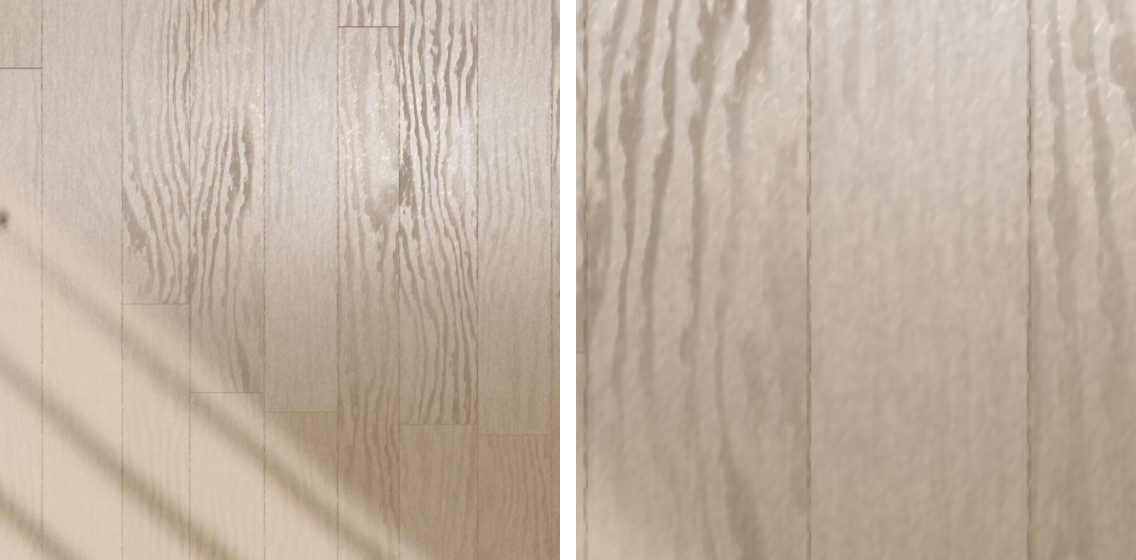
Left: the whole. Right: its middle third, enlarged.
Reproduce this texture procedurally as a Shadertoy shader.

```glsl
// Pale oak floor: tall planks with staggered end joints and ring-like grain.
// Grain comes from contours of stretched noise, frayed by fine pores; a window
// sheen lightens the upper half and barred sunlight crosses the lower left.

const float TAU = 6.2831853;
const int SEAMS = 8;
// Plank edges, then the end joint and grain strength of each plank.
const float seamX[8] = float[](0.075, 0.218, 0.339, 0.472, 0.603, 0.713, 0.853, 0.985);
const float jointY[9] = float[](0.878, -1.0, 0.457, 0.299, 0.264, 0.952, 0.242, 0.223, -1.0);
const float figure[9] = float[](0.28, 0.12, 0.8, 0.95, 0.25, 0.85, 1.0, 0.35, 0.8);

const vec3 SHADE_LOW = vec3(0.655, 0.57, 0.475);
const vec3 SHADE_HIGH = vec3(0.77, 0.72, 0.675);
const vec3 SHEEN = vec3(0.84, 0.81, 0.785);
const vec3 SUNLIT = vec3(0.85, 0.79, 0.71);
const vec3 GRAIN = vec3(0.77, 0.725, 0.675);
const vec3 SEAM = vec3(0.52, 0.43, 0.35);

float hash(vec2 p) {
    return fract(sin(dot(p, vec2(127.1, 311.7))) * 43758.5);
}

float noise(vec2 p) {
    vec2 i = floor(p), f = fract(p);
    f = f * f * (3.0 - 2.0 * f);
    float low = mix(hash(i), hash(i + vec2(1, 0)), f.x);
    float high = mix(hash(i + vec2(0, 1)), hash(i + vec2(1, 1)), f.x);
    return mix(low, high, f.y);
}

float fbm(vec2 p) {
    float sum = 0.0, amp = 0.55;
    for (int i = 0; i < 4; i++) {
        sum += amp * noise(p);
        p = p * 2.03 + 11.7;
        amp *= 0.45;
    }
    return sum;
}

// Growth rings: contours of stretched noise with frayed edges, 0 to 1.
float rings(vec2 p, float seed) {
    vec2 offset = seed * vec2(7.3, 3.1) + 20.0;
    float bend = fbm(p * vec2(10.0, 3.0) + offset);
    float fray = fbm(p * vec2(150.0, 55.0) + offset) - 0.5;
    float wave = 0.5 + 0.5 * sin(TAU * (bend * 6.0 + p.x * 45.0 + 0.45 * fray));
    float patchy = smoothstep(0.2, 0.75, noise(p * vec2(17.0, 6.0) + offset.yx));
    return smoothstep(0.25, 1.0, wave + 1.1 * fray) * mix(0.25, 1.0, patchy);
}

// Soft-edged line of the given half width.
float line(float distance, float halfWidth, float blur) {
    return 1.0 - smoothstep(halfWidth - blur, halfWidth + blur, abs(distance));
}

// Sunlight amount: a diagonal edge crossed by parallel shadow bars.
float sunlight(vec2 p) {
    float across = p.y + 0.93 * p.x;
    float wobble = 0.015 * (noise(p * 7.0) - 0.5);
    float light = 1.0 - smoothstep(0.635, 0.745, across + wobble);
    for (int i = 0; i < 3; i++) {
        float centre = 0.597 - 0.25 * float(i) + 0.045 * p.x;
        float offset = (across - centre + wobble) / 0.036;
        light *= 1.0 - 0.72 * exp(-offset * offset);
    }
    return light;
}

// Reflected window light, strongest right of centre in the upper half.
float sheenAmount(vec2 p) {
    float side = (p.x - 0.66) / 0.38;
    float height = smoothstep(0.42, 0.74, p.y) * (1.0 - 0.5 * smoothstep(0.78, 1.0, p.y));
    return height * mix(0.35, 1.0, exp(-side * side));
}

void mainImage(out vec4 fragColor, in vec2 fragCoord) {
    vec2 uv = fragCoord / iResolution.xy;
    float pixel = 1.0 / iResolution.y;

    // Locate the plank and its nearest long seam.
    int column = 0;
    float seamDistance = 1.0;
    for (int i = 0; i < SEAMS; i++) {
        if (uv.x > seamX[i]) column++;
        seamDistance = min(seamDistance, abs(uv.x - seamX[i]));
    }
    float joint = jointY[column];
    bool lower = uv.y < joint;
    float seed = float(column) + (lower ? 17.0 : 3.0);
    float strength = lower && joint < 0.8 ? 0.45 : figure[column];

    // Ambient shade, sheen and sun.
    float sun = sunlight(uv);
    float sheen = sheenAmount(uv);
    vec3 color = mix(SHADE_LOW, SHADE_HIGH, smoothstep(0.12, 0.72, uv.y - 0.12 * (uv.x - 0.5)));
    color = mix(color, SHEEN, sheen * 0.85);
    color = mix(color, SUNLIT, sun);
    float tone = hash(vec2(seed, 4.7)) - 0.5;
    color *= 1.0 + tone * vec3(0.03, 0.04, 0.06);

    // Rings, with pale raised wood between them under the sheen.
    float ring = rings(uv, seed) * strength;
    color *= mix(vec3(1.0), GRAIN, ring * (0.55 + 0.45 * sheen) * (1.0 - 0.6 * sun));
    color += 0.06 * strength * sheen * (1.0 - ring);

    // Fine pores, slanted brush grit and glints in the varnish.
    float pores = noise(uv * vec2(330.0, 45.0) + seed) - 0.5;
    vec2 slanted = vec2(uv.x - 0.6 * uv.y, uv.y + 0.6 * uv.x);
    float grit = noise(slanted * vec2(300.0, 170.0)) - 0.5;
    color *= 1.0 + (0.04 * pores + 0.06 * grit) * (1.0 - 0.6 * sun);
    float glint = smoothstep(0.72, 0.98, noise(slanted * vec2(260.0, 140.0) + 9.0));
    color += 0.10 * glint * sheen * (0.3 + 0.7 * strength);

    // Small knot at the left edge.
    float knot = length((uv - vec2(0.005, 0.608)) / vec2(0.010, 0.016));
    color *= 1.0 - vec3(0.36, 0.41, 0.44) * exp(-knot * knot) * (0.7 + 0.5 * noise(uv * 180.0));

    // Dotted, worn long seams and finer end joints.
    float wear = 0.12 + 0.7 * noise(vec2(float(column), uv.y * 190.0));
    wear *= 0.5 + 0.6 * noise(vec2(float(column) + 0.5, uv.y * 9.0));
    color = mix(color, SEAM, line(seamDistance, 0.0013, 1.2 * pixel) * wear * (1.0 - 0.35 * sun));
    float jointInk = joint > 0.8 ? 0.85 : 0.3;
    color = mix(color, SEAM, line(uv.y - joint, 0.0010, pixel) * jointInk);

    fragColor = vec4(clamp(color, 0.0, 1.0), 1.0);
}
```
